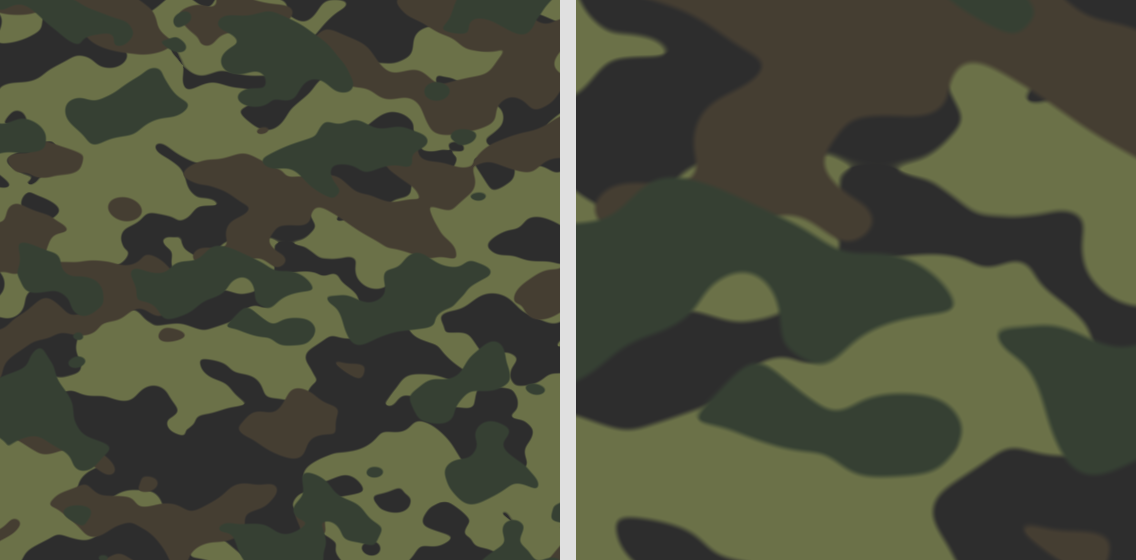
Left: the whole. Right: its middle third, enlarged.
Give the GLSL for this pattern, as a WebGL 1 fragment shader.

```glsl
precision highp float;
// Woodland camouflage: black, brown and dark green patches stacked on olive.
// Each patch layer is a thresholded cellular noise (signed bumps on jittered
// points), bent by layered sines, with edges softened by the field's slope.

uniform vec2 u_resolution;

vec3 hash3(vec2 cell) {
  vec3 q = vec3(dot(cell, vec2(127.1, 311.7)),
                dot(cell, vec2(269.5, 183.3)),
                dot(cell, vec2(419.2, 371.9)));
  return fract(sin(q) * 43758.545);
}

// Sum of round bumps, one random point per cell; spread is about one
float bumpNoise(vec2 p) {
  vec2 cell = floor(p);
  float sum = 0.0;
  for (int j = -1; j <= 1; j++) {
    for (int i = -1; i <= 1; i++) {
      vec2 neighbour = cell + vec2(float(i), float(j));
      vec3 rnd = hash3(neighbour);
      vec2 d = p - neighbour - rnd.xy;
      float s = min(dot(d, d), 1.0);
      float fall = 1.0 - s;
      sum += (2.0 * rnd.z - 1.0) * fall * fall * fall * (1.0 - 2.0 * s);
    }
  }
  return 3.3 * sum;
}

// Wide flowing patches with smaller rounded lobes along their rims
float patchField(vec2 uv, float seed) {
  vec2 bent = uv;
  bent += 0.030 * sin(uv.yx * vec2(17.0, 13.0) + seed * vec2(1.0, 1.7));
  bent += 0.012 * sin(bent.yx * vec2(47.0, 39.0) + seed * vec2(2.3, 0.6));
  bent += 0.006 * sin(bent.yx * vec2(83.0, 71.0) + 9.0 * uv + seed);
  vec2 shift = seed * vec2(17.0, 29.0);
  return bumpNoise(bent * vec2(4.8, 10.2) + shift)
       + 0.27 * bumpNoise(uv * vec2(13.0, 19.0) - shift);
}

// Coverage of a layer, with a slightly soft edge
float patchMask(vec2 uv, float seed, float level) {
  float stepSize = max(1.0 / u_resolution.y, 0.002);
  float f = patchField(uv, seed);
  vec2 slope = vec2(patchField(uv + vec2(stepSize, 0.0), seed),
                    patchField(uv + vec2(0.0, stepSize), seed)) - f;
  float edge = 1.15 * max(length(slope), 0.0001);
  return smoothstep(-edge, edge, f - level);
}

void main() {
  vec2 uv = gl_FragCoord.xy / u_resolution.y;

  vec3 olive = vec3(0.42, 0.445, 0.282);
  vec3 black = vec3(0.178, 0.178, 0.178);
  vec3 brown = vec3(0.272, 0.243, 0.196);
  vec3 darkGreen = vec3(0.21, 0.252, 0.2);

  vec3 color = olive;
  color = mix(color, black, patchMask(uv, 1.0, 0.06));
  color = mix(color, brown, patchMask(uv, 2.0, 0.57));
  color = mix(color, darkGreen, patchMask(uv, 3.0, 0.68));

  gl_FragColor = vec4(color, 1.0);
}
```
